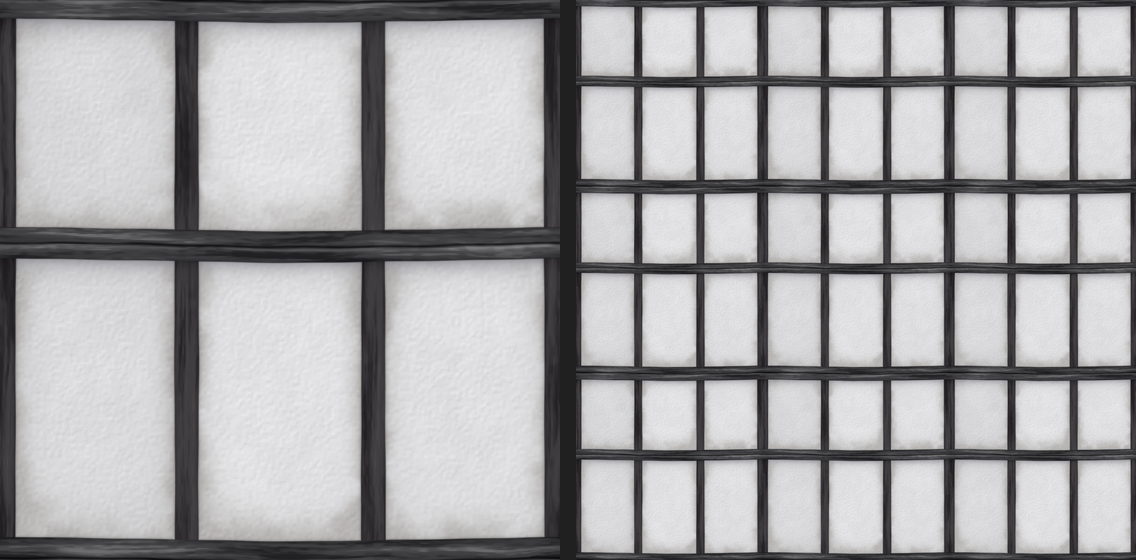
Left, the tile; right, the same tile 3 across and 3 down.
This texture is drawn by a WebGL 2 fragment shader. Its source:

```glsl
#version 300 es
precision highp float;
// Whitewashed plaster panels, three by two, in a frame of dark weathered timber.
uniform vec2 u_resolution;
out vec4 outColor;

const float TAU = 6.2831853;
const float COLUMNS = 3.0;
const float MID_RAIL = 0.5625;
const float MID_HALF = 0.028;
const float END_HALF = 0.037;

const vec3 PLASTER = vec3(0.893, 0.893, 0.902);
const vec3 GRIME = vec3(0.69, 0.68, 0.67);
const vec3 SHADE = vec3(0.50, 0.50, 0.54);
const vec3 WOOD_DARK = vec3(0.13, 0.125, 0.135);
const vec3 WOOD_MID = vec3(0.25, 0.25, 0.26);
const vec3 WOOD_PALE = vec3(0.43, 0.425, 0.43);

vec3 hash3(vec2 cell) {
    vec3 p = fract(cell.xyx * vec3(0.1031, 0.1030, 0.0973));
    p += dot(p, p.yxz + 33.33);
    return fract((p.xxy + p.yzz) * p.zyx);
}

// Smooth cellular noise: blended values of scattered points, wrapping at period.
float softCells(vec2 p, vec2 period) {
    vec2 base = floor(p);
    float total = 0.0, weights = 0.0;
    for (int j = -1; j <= 1; j++) {
        for (int i = -1; i <= 1; i++) {
            vec2 cell = base + vec2(i, j);
            vec3 h = hash3(mod(cell, period));
            vec2 d = cell + 0.2 + 0.6 * h.xy - p;
            float w = exp(-5.0 * dot(d, d));
            total += w * h.z;
            weights += w;
        }
    }
    return total / weights;
}

float cellsAt(vec2 uv, vec2 period) {
    return softCells(uv * period, period);
}

// Layered sines that wrap over one unit.
float wobble(float t, float phase) {
    return 0.5 * sin(TAU * t + phase) + 0.3 * sin(TAU * 3.0 * t + phase * 2.3)
         + 0.2 * sin(TAU * 7.0 * t + phase * 4.1);
}

float coverage(float dist, float blur) {
    return 1.0 - smoothstep(-blur, blur, dist);
}

// Grain runs along x; tone shifts the whole board lighter or darker.
vec3 timber(vec2 p, float tone, float contrast) {
    p.y += 0.003 * wobble(p.x, 1.7) + 0.006 * (cellsAt(p, vec2(7.0, 22.0)) - 0.5);
    float fine = cellsAt(p, vec2(10.0, 230.0));
    float broad = cellsAt(p, vec2(5.0, 85.0));
    float patches = cellsAt(p, vec2(6.0, 12.0));
    float fleck = cellsAt(p, vec2(60.0, 300.0));
    float level = tone + contrast * (0.5 * fine + 0.7 * broad + 0.5 * patches + 0.25 * fleck - 0.97);
    vec3 wood = mix(WOOD_DARK, WOOD_MID, smoothstep(0.0, 0.55, level));
    return mix(wood, WOOD_PALE, smoothstep(0.55, 1.15, level));
}

// Clearances are the distances to the posts, the rail below and the rail above.
vec3 plaster(vec2 uv, float side, float below, float above, float dinge) {
    float blotch = 0.6 * cellsAt(uv, vec2(10.0)) + 0.4 * cellsAt(uv, vec2(34.0));
    float speck = cellsAt(uv, vec2(150.0));
    float relief = speck - softCells(uv * 150.0 + vec2(-0.35, 0.4), vec2(150.0));
    float edge = exp(-side / 0.026) + 1.1 * exp(-below / 0.048) + 0.5 * exp(-above / 0.05);
    float dirt = smoothstep(0.06, 1.1, edge * (0.25 + 1.3 * blotch) + 0.12 * (speck - 0.5));
    vec3 color = PLASTER - 0.045 * dinge + 0.05 * (blotch - 0.5);
    color = mix(color, GRIME, 0.85 * dirt);
    color += 0.05 * relief;
    color = mix(color, SHADE, 0.65 * exp(-above / 0.014));
    return color * (1.0 - 0.22 * exp(-min(side, below) / 0.0025));
}

void main() {
    vec2 uv = gl_FragCoord.xy / u_resolution;
    float blur = 1.0 / min(u_resolution.x, u_resolution.y);

    // Posts stand on thirds; the one on the tile edge is wider.
    float post = floor(uv.x * COLUMNS + 0.5);
    float postId = mod(post, COLUMNS);
    float postX = uv.x - post / COLUMNS;
    float postHalf = postId < 0.5 ? 0.028 : 0.021;
    float postDist = abs(postX) - postHalf + 0.0012 * wobble(uv.y, postId * 2.0);

    // Rails bow slightly and bound each row of panels.
    float y = fract(uv.y - 0.003 * cos(TAU * uv.x) - 0.0015 * wobble(uv.x, 0.6));
    bool upper = y > MID_RAIL;
    float below = y - (upper ? MID_RAIL + MID_HALF : END_HALF);
    float above = (upper ? 1.0 - END_HALF : MID_RAIL - MID_HALF) - y;
    float railDist = min(below, above);
    float endY = fract(y + 0.5) - 0.5;
    float midY = y - MID_RAIL;
    float railY = abs(endY) < abs(midY) ? endY : midY;

    // Plaster, a little dingier in some panels.
    vec2 panel = vec2(mod(floor(uv.x * COLUMNS), COLUMNS), upper ? 1.0 : 0.0);
    float dinge = panel.x < 0.5 ? 1.0 : 0.5 * hash3(panel + 4.0).z;
    vec3 color = plaster(uv, max(postDist, 0.0), max(below, 0.0), max(above, 0.0), dinge);

    // Posts, darker and tinged with brown.
    vec3 postColor = timber(uv.yx, 0.32 + 0.06 * postId, 0.6) * vec3(1.02, 0.98, 0.98);
    postColor *= 1.0 - 0.35 * exp(min(postDist, 0.0) / 0.003);
    postColor *= 1.0 - 0.3 * exp(-max(above, 0.0) / 0.015);
    color = mix(color, postColor, coverage(postDist, blur));

    // Rails of two boards with a dark joint and a worn lip beneath it.
    vec3 railColor = timber(vec2(uv.x, y), 0.50 + 0.10 * cos(TAU * (uv.x - 0.15)), 1.0);
    float joint = railY + 0.002 * wobble(uv.x, 3.1);
    railColor += 0.07 * exp(-pow(abs(joint + 0.006) / 0.003, 2.0));
    railColor *= 1.0 - 0.65 * exp(-pow(abs(joint) / 0.0025, 2.0));
    railColor *= 1.0 - 0.4 * exp(min(railDist, 0.0) / 0.0035);
    color = mix(color, railColor, coverage(railDist, blur));

    outColor = vec4(clamp(color, 0.0, 1.0), 1.0);
}
```
